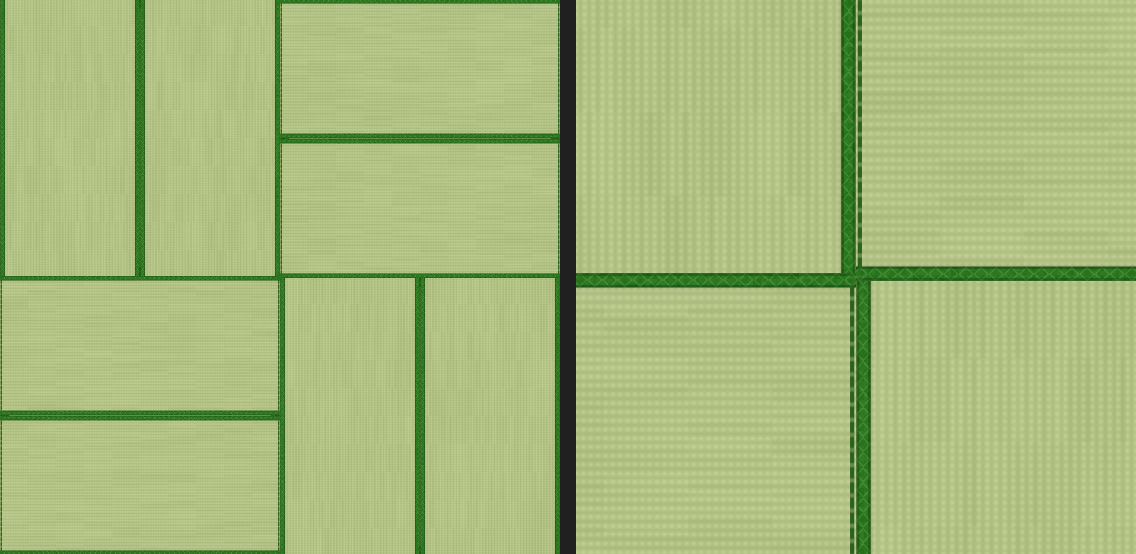
Left, the full canvas; right, a detail of the centre.
A WebGL 2 fragment shader for this pattern:

```glsl
#version 300 es
precision highp float;
// Tatami floor: four pairs of woven rush mats in a pinwheel, bound with green cloth.

uniform vec2 u_resolution;
out vec4 fragColor;

float hash(vec2 p) {
    vec3 h = fract(vec3(p.xyx) * 0.1031);
    h += dot(h, h.yzx + 33.33);
    return fract((h.x + h.y) * h.z);
}

float noise(vec2 p) {
    vec2 i = floor(p), f = fract(p);
    f = f * f * (3.0 - 2.0 * f);
    return mix(mix(hash(i), hash(i + vec2(1, 0)), f.x),
               mix(hash(i + vec2(0, 1)), hash(i + vec2(1, 1)), f.x), f.y);
}

// 1 below the limit, 0 above it, softened over one blur width
float below(float value, float limit, float blur) {
    return 1.0 - smoothstep(limit - 0.5 * blur, limit + 0.5 * blur, value);
}

// Ribs across the mat, fine crossing threads and uneven rush tones
vec3 rushWeave(vec2 q, float seed) {
    float rib = cos(6.2832 * 48.0 * q.y);
    float thread = cos(6.2832 * 57.0 * q.x);
    float strand = hash(vec2(floor(q.y * 48.0) + 200.0, floor(q.x * 5.0) + seed));
    float tone = 0.026 * rib + 0.011 * thread + 0.012 * rib * thread;
    tone += 0.022 * (strand - 0.5);
    tone += 0.018 * (noise(q * vec2(3.0, 14.0) + seed) - 0.5);
    return vec3(0.70, 0.76, 0.52) + tone * vec3(1.0, 0.92, 1.05);
}

// Green binding with a small diamond lattice
vec3 bindingCloth(vec2 q, float edge) {
    vec2 cell = abs(fract(vec2(q.x / 0.036, edge / 0.034)) - 0.5);
    float diamond = smoothstep(0.12, 0.0, abs(cell.x + cell.y - 0.45));
    float fleck = hash(floor(q * 110.0) + 300.0) - 0.5;
    vec3 cloth = mix(vec3(0.17, 0.46, 0.12), vec3(0.26, 0.55, 0.20), diamond);
    return cloth + 0.05 * fleck;
}

void main() {
    // One unit is the width of a mat; the floor is four mats wide
    vec2 size = vec2(4.0, 3.948);
    vec2 p = gl_FragCoord.xy / u_resolution * size;
    float blur = 4.0 / u_resolution.x;

    // The right half is the left half turned by 180 degrees
    bool turned = p.x > 2.0;
    if (turned) p = size - p;

    // q.x runs along the mats, q.y across them from their shared seam
    bool upright = p.y > 1.984;
    vec2 q = p - vec2(1.0, upright ? 2.966 : 0.987);
    if (upright) q = q.yx;
    vec2 halfSize = upright ? vec2(0.982, 1.0) : vec2(1.0, 0.997);
    vec2 rim = halfSize - abs(q);
    float edge = min(abs(q.y), rim.y);
    float seed = (turned ? 37.0 : 11.0) + (upright ? 80.0 : 0.0) + (q.y > 0.0 ? 19.0 : 0.0);

    // Woven surface with a soft shade beside the cloth
    vec3 color = rushWeave(q, seed);
    color *= 1.0 - 0.10 * below(edge, 0.039, 0.012);

    // Dashed cloth fold along the short ends of the level mats
    if (!upright) {
        float dash = below(abs(fract(q.x * 0.0 + q.y / 0.036) - 0.5), 0.36, 0.2);
        float fold = below(abs(rim.x - 0.009), 0.005, blur);
        color = mix(color, vec3(0.15, 0.36, 0.10), fold * mix(0.55, 0.95, dash));
    }

    // Binding, darker at both of its borders
    vec3 cloth = bindingCloth(q, edge);
    cloth *= 1.0 - 0.22 * below(abs(edge - 0.033), 0.004, blur);
    cloth *= 1.0 - 0.20 * below(edge, 0.008, blur);
    color = mix(color, cloth, below(edge, 0.035, blur));

    // Pale gap between neighbours, covered near the mat ends
    float open = smoothstep(0.055, 0.075, rim.x);
    float gap = below(abs(q.y), 0.0025, blur) * open;
    gap = max(gap, 0.6 * below(rim.y, 0.003, blur) * (upright ? 1.0 : 0.3));
    color = mix(color, vec3(0.50, 0.62, 0.36), 0.75 * gap);

    fragColor = vec4(clamp(color, 0.0, 1.0), 1.0);
}
```
